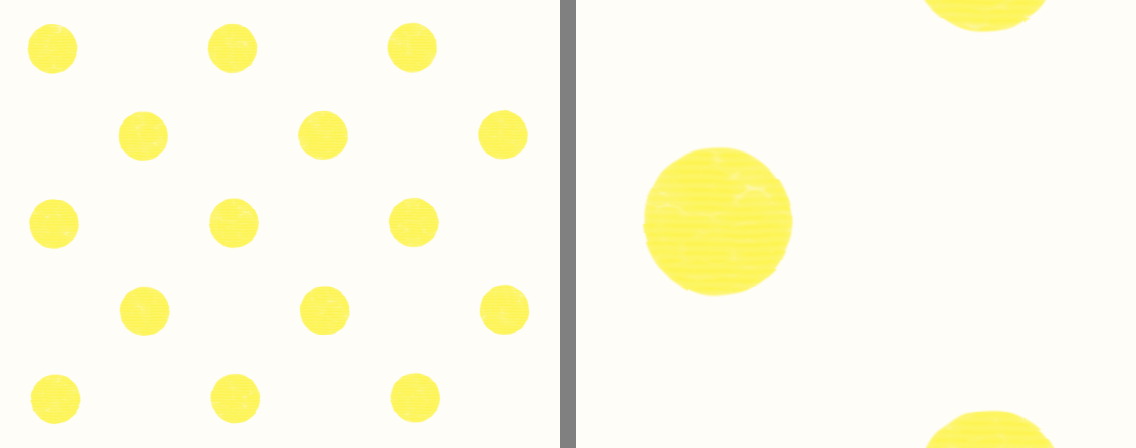
Left: the whole. Right: its middle third, enlarged.
A Shadertoy shader for this pattern:

```glsl
// Yellow polka dots printed on warm white cloth, in a staggered lattice tilted
// very slightly. Each dot is a distance function whose rim and ink are broken
// up by horizontal threads (layered sines) and worn patches (cellular noise).

const vec3 CLOTH = vec3(1.0, 0.992, 0.972);
const vec3 INK = vec3(0.992, 0.958, 0.325);
const vec3 WORN_INK = vec3(0.99, 0.97, 0.66);

// Lattice, in units of the canvas height
const vec2 ORIGIN = vec2(0.1238, 0.1091);
const vec2 STEP_ACROSS = vec2(0.4016, 0.0014);
const vec2 STEP_UP = vec2(-0.0033, 0.3909);
const float RADIUS = 0.0551;
const float THREADS = 150.0;

vec2 hash2(vec2 p) {
    vec3 q = fract(p.xyx * vec3(0.1031, 0.1030, 0.0973));
    q += dot(q, q.yzx + 33.33);
    return fract((q.xx + q.yz) * q.zy);
}

// Distance to the nearest scattered feature point
float cellular(vec2 p) {
    vec2 cell = floor(p);
    float nearest = 4.0;
    for (int y = -1; y <= 1; y++)
    for (int x = -1; x <= 1; x++) {
        vec2 id = cell + vec2(x, y);
        vec2 away = id + hash2(id + 70.0) - p;
        nearest = min(nearest, dot(away, away));
    }
    return sqrt(nearest);
}

// Centre of the closest lattice point, given a half-step offset
vec2 latticePoint(vec2 p, mat2 basis, float offset) {
    vec2 cell = inverse(basis) * (p - ORIGIN);
    return ORIGIN + basis * (round(cell - offset) + offset);
}

float threadWave(vec2 p, float count) {
    float sway = 0.5 * sin(p.x * 61.0) + 0.3 * sin(p.x * 143.0 + p.y * 37.0);
    return sin(6.2832 * p.y * count + sway);
}

// Rim displacement: threads carry the ink slightly in or out
float rimWobble(vec2 p, float count) {
    float row = floor(p.y * count);
    return 0.0014 * (hash2(vec2(row, floor(p.x * 8.0))).x - 0.5)
         + 0.0003 * sin(p.x * 190.0 + p.y * 130.0);
}

// Amount of ink worn away, from 0 to 1
float inkWear(vec2 p, float count) {
    float patches = smoothstep(0.35, 0.95, cellular(p * 31.0));
    float flecks = smoothstep(0.5, 0.95, cellular(p * vec2(0.5, 1.0) * count));
    float threads = 0.5 + 0.5 * threadWave(p, count);
    return clamp(0.20 * threads + 0.20 * patches
               + flecks * (0.22 + 0.45 * patches), 0.0, 1.0);
}

void mainImage(out vec4 fragColor, in vec2 fragCoord) {
    vec2 p = fragCoord / iResolution.y;
    float pixel = 1.0 / iResolution.y;

    // Two interleaved grids make the staggered rows
    mat2 basis = mat2(STEP_ACROSS, STEP_UP);
    vec2 toEven = p - latticePoint(p, basis, 0.0);
    vec2 toOdd = p - latticePoint(p, basis, 0.5);
    float dist = min(length(toEven), length(toOdd)) - RADIUS;
    dist += rimWobble(p, THREADS);

    // Ink is thinner close to the rim
    float soft = max(0.9 * pixel, 0.0014);
    float coverage = 1.0 - smoothstep(-soft, soft, dist);
    float rimFade = 0.2 * smoothstep(-0.005, 0.0, dist);
    float wear = clamp(inkWear(p, THREADS) + rimFade, 0.0, 1.0);

    vec3 color = mix(CLOTH, mix(INK, WORN_INK, wear), coverage);
    fragColor = vec4(color, 1.0);
}
```
